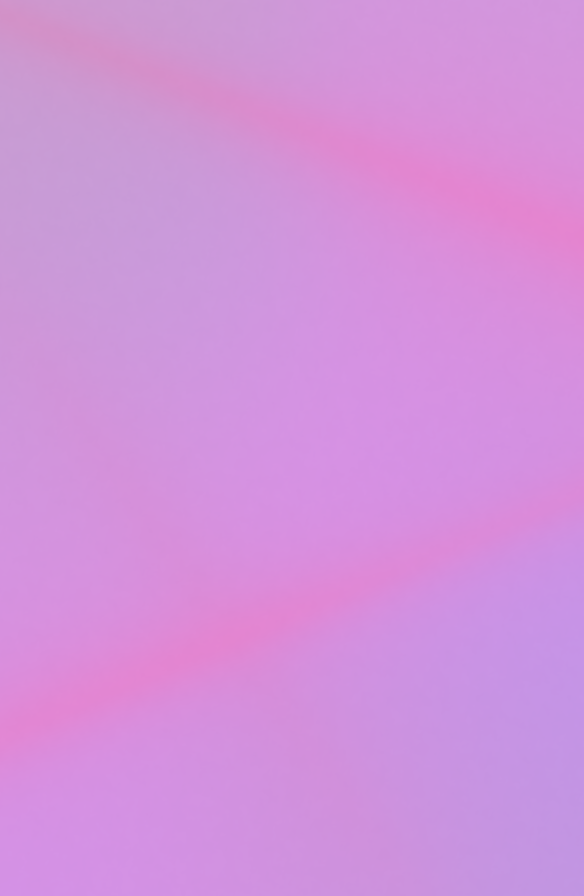
Give the GLSL for this background, as a Shadertoy shader.

```glsl
// Soft lilac gradient crossed by two blurred pink folds and a faint diagonal sheen.

const int ANCHORS = 13;
const float ASPECT = 0.652;        // width over height of the composition
const float BLEND_RADIUS = 0.15;   // reach of each colour anchor
const float GRAIN = 0.003;

const vec3 FOLD_PINK = vec3(0.905, 0.510, 0.805);
const vec3 DUSTY_PINK = vec3(0.845, 0.545, 0.755);
const vec3 SHEEN_PINK = vec3(0.850, 0.540, 0.820);

// Each fold is a line: x = height at the left edge, y = slope.
const vec2 UPPER_FOLD = vec2(0.985, -0.250);
const vec2 LOWER_FOLD = vec2(0.178, 0.272);
const vec2 SHEEN_LINE = vec2(0.650, -0.910);

const vec2 ANCHOR_POS[ANCHORS] = vec2[ANCHORS](
    vec2(0.00, 1.00), vec2(1.00, 1.00), vec2(0.00, 0.81), vec2(0.25, 0.70),
    vec2(0.02, 0.53), vec2(0.55, 0.50), vec2(1.00, 0.57), vec2(0.00, 0.31),
    vec2(1.00, 0.27), vec2(1.00, 0.02), vec2(0.62, 0.12), vec2(0.08, 0.00),
    vec2(0.95, 0.80));

const vec3 ANCHOR_COLOR[ANCHORS] = vec3[ANCHORS](
    vec3(0.81, 0.60, 0.82), vec3(0.81, 0.60, 0.87), vec3(0.76, 0.625, 0.82),
    vec3(0.785, 0.605, 0.865), vec3(0.82, 0.585, 0.86), vec3(0.85, 0.565, 0.90),
    vec3(0.83, 0.565, 0.88), vec3(0.84, 0.57, 0.885), vec3(0.765, 0.58, 0.915),
    vec3(0.745, 0.59, 0.88), vec3(0.815, 0.57, 0.865), vec3(0.83, 0.57, 0.90),
    vec3(0.86, 0.56, 0.855));

// Normalised Gaussian blend of the colour anchors.
vec3 baseGradient(vec2 uv) {
    vec3 sum = vec3(0.0);
    float total = 0.0;
    for (int i = 0; i < ANCHORS; i++) {
        vec2 d = (uv - ANCHOR_POS[i]) * vec2(ASPECT, 1.0) / BLEND_RADIUS;
        float weight = exp(-0.5 * dot(d, d));
        sum += weight * ANCHOR_COLOR[i];
        total += weight;
    }
    return sum / total;
}

// Soft ridge along a line, with its own falloff above and below.
float ridge(vec2 uv, vec2 line, float above, float below) {
    float h = uv.y - line.x - line.y * uv.x;
    float t = h / (h > 0.0 ? above : below);
    return exp(-sqrt(t * t + 0.25) + 0.5);
}

float bump(float x, float center, float width) {
    float t = (x - center) / width;
    return exp(-t * t);
}

// Fine mottling from layered sines.
float mottle(vec2 p) {
    float sum = 0.0;
    float amplitude = 0.5;
    for (int i = 0; i < 4; i++) {
        p = mat2(0.8, 0.6, -0.6, 0.8) * p * 1.7;
        sum += amplitude * sin(p.x + sin(p.y * 1.3)) * sin(p.y + sin(p.x * 0.7));
        amplitude *= 0.8;
    }
    return sum;
}

void mainImage(out vec4 fragColor, in vec2 fragCoord) {
    vec2 uv = fragCoord / iResolution.xy;
    vec3 color = baseGradient(uv);

    // Faint diagonal sheen, fading toward its ends
    float sheen = ridge(uv, SHEEN_LINE, 0.07, 0.07) * bump(uv.x, 0.35, 0.40);
    color = mix(color, SHEEN_PINK, 0.38 * sheen);

    // Upper fold, dusty at the left and vivid at the right
    float upper = ridge(uv, UPPER_FOLD, mix(0.022, 0.045, uv.x), mix(0.03, 0.05, uv.x));
    vec3 upperColor = mix(DUSTY_PINK, FOLD_PINK, smoothstep(0.0, 0.8, uv.x));
    color = mix(color, upperColor, upper * mix(0.60, 0.85, uv.x));

    // Lower fold, strongest left of centre
    float lower = ridge(uv, LOWER_FOLD, mix(0.055, 0.03, uv.x), mix(0.035, 0.026, uv.x));
    float lowerStrength = 0.48 + 0.30 * bump(uv.x, 0.36, 0.30) + 0.15 * bump(uv.x, 0.0, 0.2);
    color = mix(color, FOLD_PINK, lower * lowerStrength);

    color += GRAIN * mottle(uv * vec2(ASPECT, 1.0) * 60.0);
    fragColor = vec4(color, 1.0);
}
```
